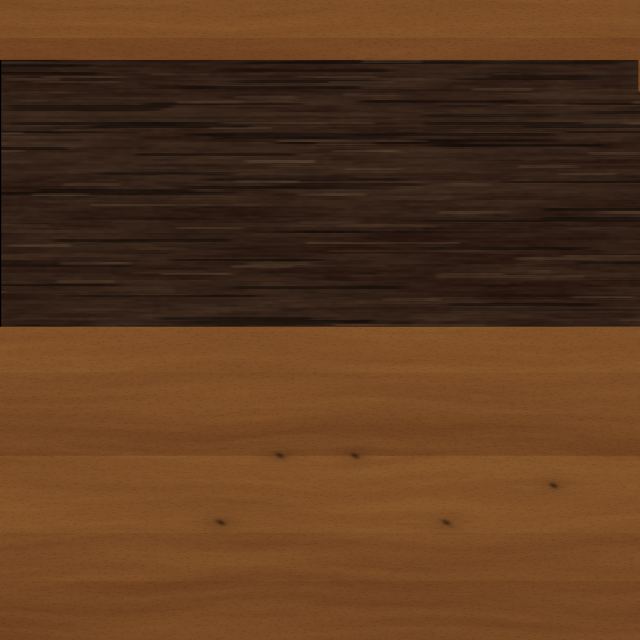
This texture is drawn by a three.js fragment shader. Its source:

```glsl
// Warm brown wood planks crossed by a wide band of dark, streaked veneer.
#define BAND_LOW 0.4896
#define BAND_HIGH 0.9065
#define EDGE 0.0008
#define WOOD_LIGHT vec3(0.515, 0.328, 0.163)
#define WOOD_DEEP vec3(0.435, 0.257, 0.127)
#define VENEER_DARK vec3(0.125, 0.066, 0.038)
#define VENEER_PALE vec3(0.255, 0.180, 0.132)
#define GRAIN_CONTRAST 0.30
#define KNOT_COUNT 5

varying vec2 vUv;

float hash(vec2 p) {
  p = fract(p * vec2(0.1031, 0.1137));
  p += dot(p, p.yx + 33.33);
  return fract((p.x + p.y) * p.x * 37.7);
}

float rise(float v, float at) {
  return smoothstep(at - EDGE, at + EDGE, v);
}

// Smooth noise, used stretched along the grain
float noise(vec2 p) {
  vec2 cell = floor(p), f = fract(p);
  f = f * f * (3.0 - 2.0 * f);
  return mix(mix(hash(cell), hash(cell + vec2(1.0, 0.0)), f.x),
             mix(hash(cell + vec2(0.0, 1.0)), hash(cell + vec2(1.0, 1.0)), f.x), f.y);
}

// Distance to the nearest scattered point
float cellular(vec2 p) {
  vec2 cell = floor(p);
  float nearest = 1.0;
  for (int j = -1; j <= 1; j++) {
    for (int i = -1; i <= 1; i++) {
      vec2 c = cell + vec2(float(i), float(j));
      vec2 point = c + vec2(hash(c + 7.0), hash(c + 41.0));
      nearest = min(nearest, length(p - point));
    }
  }
  return nearest;
}

// Rows of flat threads, each with its own lengthwise shift
float threads(vec2 uv, float rows, float lengthwise) {
  float row = floor(uv.y * rows);
  float x = uv.x * lengthwise + 19.0 * hash(vec2(row, 5.0));
  float cell = floor(x);
  float blend = smoothstep(0.25, 0.75, fract(x));
  return mix(hash(vec2(cell, row)), hash(vec2(cell + 1.0, row)), blend);
}

// Lightness of each plank, from the bottom up
float plankTone(float v) {
  float tone = mix(0.35, 0.25, rise(v, 0.020));
  tone = mix(tone, 0.50, rise(v, 0.092));
  tone = mix(tone, 0.78, rise(v, 0.167));
  tone = mix(tone, 0.10 + 5.0 * (v - 0.288), rise(v, 0.288));
  tone = mix(tone, 0.58, rise(v, 0.362));
  tone = mix(tone, 0.85, rise(v, 0.418));
  tone = mix(tone, 0.25, rise(v, 0.700));
  return mix(tone, 0.78, rise(v, 0.941));
}

vec3 wood(vec2 uv) {
  float bend = 0.0, knots = 0.0;
  for (int i = 0; i < KNOT_COUNT; i++) {
    float n = float(i);
    vec2 center = vec2(0.345 + 0.08 * n + 0.0125 * n * n, 0.247 + 0.068 * sin(1.85 * n - 1.2));
    vec2 d = uv - center;
    bend += 0.012 * sign(d.y) * exp(-dot(d * vec2(14.0, 45.0), d * vec2(14.0, 45.0)));
    vec2 core = (d + vec2(0.0, 0.3 * d.x)) * vec2(150.0, 260.0);
    vec2 halo = d * vec2(38.0, 85.0);
    knots += 0.42 * exp(-dot(core, core)) + 0.10 * exp(-dot(halo, halo));
  }

  // Wavy growth lines and fine fibres
  float wave = 0.007 * sin(uv.x * 7.0 + uv.y * 19.0) + 0.003 * sin(uv.x * 17.0 - uv.y * 31.0);
  float y = uv.y + wave - bend;
  float broad = noise(vec2(uv.x * 3.0, y * 34.0)) - 0.5;
  float lines = noise(vec2(uv.x * 5.0 + 8.0, y * 115.0)) - 0.5;
  float fibres = noise(vec2(uv.x * 55.0, y * 340.0)) - 0.5;
  float rings = sin(y * 210.0 + 5.0 * broad);
  float tone = plankTone(uv.y) + GRAIN_CONTRAST * (1.3 * broad + 1.1 * lines + 0.7 * fibres + 0.15 * rings);
  vec3 color = mix(WOOD_DEEP, WOOD_LIGHT, tone);

  // Short dark pores
  float pores = 1.0 - smoothstep(0.08, 0.28, cellular(vec2(uv.x * 75.0, y * 210.0)));
  return color * (1.0 - 0.07 * pores) * (1.0 - min(knots, 0.6));
}

vec3 veneer(vec2 uv) {
  float tone = 0.30 * threads(uv, 96.0, 6.0) + 0.32 * threads(uv + 0.37, 190.0, 9.0);
  tone += 0.22 * threads(uv + 0.71, 260.0, 26.0) + 0.16 * noise(uv * vec2(90.0, 256.0));
  float drift = noise(vec2(uv.x * 2.5, uv.y * 24.0)) - 0.5;
  float height = (uv.y - BAND_LOW) / (BAND_HIGH - BAND_LOW);
  float paleZone = 0.10 * exp(-pow((height - 0.72) * 5.0, 2.0));
  tone += 0.28 * drift + paleZone - 0.02;

  // Occasional thin gaps and bright strands
  float gap = smoothstep(0.80, 0.92, threads(uv + 0.13, 230.0, 3.0));
  float strand = smoothstep(0.86, 0.97, threads(uv + 0.59, 250.0, 7.0));
  vec3 color = mix(VENEER_DARK, VENEER_PALE, tone);
  return color * (1.0 - 0.38 * gap) + 0.07 * strand * vec3(1.0, 0.88, 0.70);
}

void main() {
  vec2 uv = vUv;
  float band = rise(uv.y, BAND_LOW) * (1.0 - rise(uv.y, BAND_HIGH));
  float notch = rise(uv.x, 0.9975) * rise(uv.y, 0.857);
  vec3 dark = veneer(uv) * rise(uv.x, 0.002);
  vec3 color = mix(wood(uv), dark, band * (1.0 - notch));
  gl_FragColor = vec4(color, 1.0);
}
```
